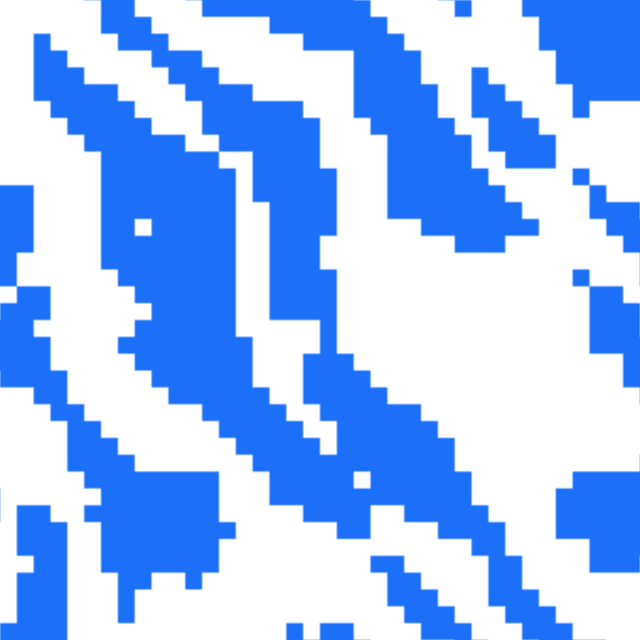
Give the GLSL for this texture, as a three.js fragment shader.

```glsl
// Blocky blue bands on white that run down to the right, broken into blobs and nubs.
// A diagonal wave, bent and roughened by gradient noise, is thresholded once per
// cell of a square grid; neighbouring cells then meet in a narrow smooth edge.

#define CELLS 38.0        // grid cells across the canvas
#define EDGE 0.09         // half width of the soft edge, in cells
#define THRESHOLD 0.22    // higher leaves less blue
#define BAND_NORMAL vec2(0.79, 0.61)
#define BAND_COUNT 4.4    // bands per canvas width
#define BEND 1.3          // how far noise shifts the bands
#define BLOB_AMOUNT 2.6
#define NUB_AMOUNT 1.4
#define SEED vec2(17.3, 5.7)
#define BLUE vec3(0.11, 0.44, 0.97)
#define WHITE vec3(1.0)

varying vec2 vUv;

const float TAU = 6.2831853;

float hash(vec2 p) {
  vec3 q = fract(p.xyx * vec3(0.1031, 0.1030, 0.0973));
  q += dot(q, q.yzx + 33.33);
  return fract((q.x + q.y) * q.z);
}

// Dot product of a corner's random unit gradient with the offset from it
float cornerSlope(vec2 corner, vec2 offset) {
  float angle = TAU * hash(corner);
  return dot(vec2(cos(angle), sin(angle)), offset);
}

float gradientNoise(vec2 p) {
  vec2 i = floor(p);
  vec2 f = p - i;
  vec2 u = f * f * f * (f * (f * 6.0 - 15.0) + 10.0);
  vec2 e = vec2(1.0, 0.0);
  float low = mix(cornerSlope(i, f), cornerSlope(i + e, f - e), u.x);
  float high = mix(cornerSlope(i + e.yx, f - e.yx), cornerSlope(i + e.xx, f - e.xx), u.x);
  return mix(low, high, u.y);
}

// Banded height field in canvas units
float bandField(vec2 p) {
  float bend = BEND * gradientNoise(p * 2.5 + SEED);
  float wave = sin(TAU * (dot(p, BAND_NORMAL) * BAND_COUNT + bend));
  float blobs = gradientNoise(p * 4.3 + SEED.yx + 40.0);
  float nubs = gradientNoise(p * 13.0 + SEED + 80.0);
  return wave + BLOB_AMOUNT * blobs + NUB_AMOUNT * nubs;
}

// 1 where the whole cell is blue, 0 where it is white
float cellFill(vec2 cell) {
  return step(THRESHOLD, bandField((cell + 0.5) / CELLS));
}

void main() {
  // Blend the four nearest cells, only close to their shared borders
  vec2 grid = vUv * CELLS - 0.5;
  vec2 cell = floor(grid);
  vec2 blend = smoothstep(0.5 - EDGE, 0.5 + EDGE, grid - cell);
  vec2 e = vec2(1.0, 0.0);
  float low = mix(cellFill(cell), cellFill(cell + e), blend.x);
  float high = mix(cellFill(cell + e.yx), cellFill(cell + e.xx), blend.x);
  float fill = mix(low, high, blend.y);

  gl_FragColor = vec4(mix(WHITE, BLUE, fill), 1.0);
}
```
